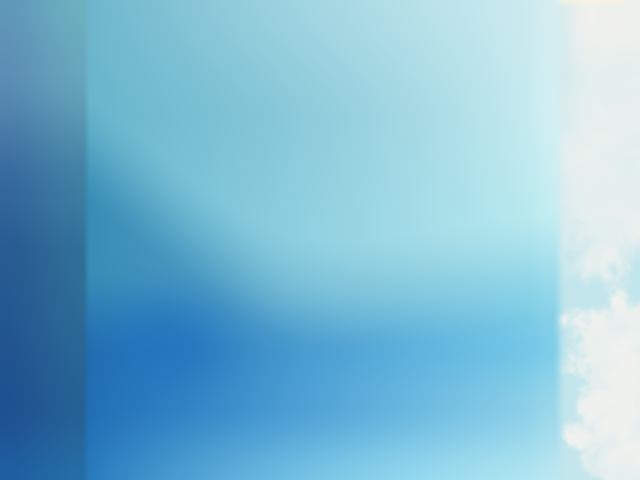
A Shadertoy shader for this background:

```glsl
const float LEFT_SEAM = 0.135;
const float RIGHT_SEAM = 0.874;
const float LEFT_SOFTNESS = 0.006;
const float RIGHT_SOFTNESS = 0.011;
const float VALLEY_X = 0.45;
const float VALLEY_HEIGHT = 0.355;
const float VALLEY_ROUNDING = 0.006;
const float SHORE_SOFTNESS = 0.11;
const vec2 DEEP_GLOW_CENTER = vec2(0.26, 0.29);
const vec2 DEEP_GLOW_SIZE = vec2(0.10, 0.11);
const vec3 DEEP_BLUE = vec3(0.11, 0.44, 0.75);
const vec3 CLOUD_WHITE = vec3(0.935, 0.945, 0.935);
const vec3 CLOUD_GAP = vec3(0.76, 0.90, 0.925);
const vec3 CREAM = vec3(0.98, 0.95, 0.87);
const float CLOUD_SCALE = 15.0;

float hash(vec2 p) {
    p = fract(p * vec2(0.1031, 0.1137));
    p += dot(p, p.yx + 33.33);
    return fract((p.x + p.y) * p.x * 17.0);
}

float noise(vec2 p) {
    vec2 cell = floor(p);
    vec2 f = fract(p);
    f = f * f * (3.0 - 2.0 * f);
    float low = mix(hash(cell), hash(cell + vec2(1, 0)), f.x);
    float high = mix(hash(cell + vec2(0, 1)), hash(cell + vec2(1, 1)), f.x);
    return mix(low, high, f.y);
}

float fbm(vec2 p) {
    float sum = 0.0;
    float weight = 0.5;
    for (int i = 0; i < 5; i++) {
        sum += weight * noise(p);
        p = mat2(1.6, 1.2, -1.2, 1.6) * p + 7.3;
        weight *= 0.5;
    }
    return sum;
}

// Rising blend between two heights, partly eased to hide the joints
float rise(float low, float high, float y) {
    float t = clamp((y - low) / (high - low), 0.0, 1.0);
    return mix(t, smoothstep(0.0, 1.0, t), 0.5);
}

// Smooth curve through the left, middle and right colours of a band
vec3 band(vec3 left, vec3 middle, vec3 right, float t) {
    return left * (1.0 - t) * (1.0 - 2.0 * t)
         + middle * 4.0 * t * (1.0 - t)
         + right * t * (2.0 * t - 1.0);
}

// Height of the sky's lower edge: steep fall from the left, gentle climb right
float shoreHeight(float x) {
    float d = x - VALLEY_X;
    return VALLEY_HEIGHT + 0.635 * sqrt(d * d + VALLEY_ROUNDING) - 0.415 * d;
}

// Wide centre panel: water bands below, pale sky above the curved shore
vec3 centerPanel(vec2 uv) {
    float t = clamp((uv.x - 0.14) / 0.71, 0.0, 1.0);
    float y = uv.y;
    vec3 foam  = band(vec3(0.16, 0.48, 0.74), vec3(0.47, 0.77, 0.90), vec3(0.70, 0.90, 0.94), t);
    vec3 water = band(vec3(0.13, 0.43, 0.71), vec3(0.32, 0.64, 0.84), vec3(0.57, 0.83, 0.91), t);
    vec3 deep  = band(vec3(0.13, 0.42, 0.68), vec3(0.29, 0.62, 0.82), vec3(0.46, 0.79, 0.91), t);
    vec3 teal  = band(vec3(0.22, 0.55, 0.71), vec3(0.38, 0.68, 0.81), vec3(0.50, 0.81, 0.90), t);
    vec3 low   = band(vec3(0.43, 0.73, 0.82), vec3(0.57, 0.82, 0.88), vec3(0.73, 0.92, 0.94), t);
    vec3 sky   = band(vec3(0.41, 0.71, 0.80), vec3(0.56, 0.80, 0.86), vec3(0.79, 0.93, 0.945), t);
    vec3 haze  = band(vec3(0.43, 0.71, 0.80), vec3(0.64, 0.84, 0.885), vec3(0.81, 0.92, 0.94), t);

    vec3 below = mix(foam, water, rise(0.0, 0.15, y));
    below = mix(below, deep, rise(0.15, 0.28, y));
    below = mix(below, teal, rise(0.26, mix(0.43, 0.37, t), y));
    vec2 d = (uv - DEEP_GLOW_CENTER) / DEEP_GLOW_SIZE;
    below = mix(below, DEEP_BLUE, 0.65 * exp(-dot(d, d)));

    vec3 above = mix(low, sky, rise(0.52, 0.77, y));
    above = mix(above, haze, rise(0.75, 1.0, y));

    float shore = shoreHeight(uv.x);
    vec3 color = mix(below, above, rise(shore - SHORE_SOFTNESS, shore + SHORE_SOFTNESS, y));
    return color + vec3(0.035, 0.012, 0.005) * smoothstep(0.82, 0.87, uv.x);
}

// Muted strip on the left, teal toward its seam
vec3 leftPanel(vec2 uv) {
    vec3 color = mix(vec3(0.13, 0.40, 0.64), vec3(0.13, 0.345, 0.57), rise(0.0, 0.15, uv.y));
    color = mix(color, vec3(0.17, 0.39, 0.58), rise(0.15, 0.47, uv.y));
    color = mix(color, vec3(0.22, 0.44, 0.62), rise(0.47, 0.60, uv.y));
    color = mix(color, vec3(0.38, 0.60, 0.72), rise(0.60, 0.85, uv.y));
    color = mix(color, vec3(0.40, 0.64, 0.74), rise(0.85, 1.0, uv.y));
    float side = smoothstep(0.0, 1.0, uv.x / LEFT_SEAM) - 0.45;
    return color + vec3(0.05, 0.10, 0.03) * side * mix(0.6, 1.0, uv.y);
}

// Bright strip on the right: soft upper haze and a billowing lower cloud
vec3 rightPanel(vec2 uv, float aspect) {
    vec2 p = uv * vec2(aspect, 1.0) * CLOUD_SCALE;
    float broad = fbm(p * 0.4 + 11.0) - 0.5;
    float fine = fbm(p * 1.4 + 2.0 * broad) - 0.5;
    float edgeFade = smoothstep(0.865, 0.925, uv.x);
    float upper = smoothstep(0.37, 0.50, uv.y + 0.22 * fine);
    upper *= mix(0.55, 0.92, edgeFade) + 0.7 * broad + 0.15 * fine;
    float topEdge = 0.34 + 0.5 * (uv.x - 0.89) + 0.12 * fine - uv.y;
    float sideEdge = uv.x - 0.893 + 0.11 * fine + 0.05 * broad;
    float lower = smoothstep(-0.02, 0.04, topEdge) * smoothstep(-0.015, 0.025, sideEdge);
    lower *= 0.90 + 0.75 * fine;
    float cover = clamp(max(upper, lower), 0.0, 1.0);
    vec3 color = mix(CLOUD_GAP, CLOUD_WHITE, cover);
    color = mix(color, vec3(0.95, 0.945, 0.925), 0.65 * edgeFade * smoothstep(0.80, 0.98, uv.y));
    float creamLine = smoothstep(0.985, 1.0, uv.y) * (1.0 - smoothstep(0.96, 0.99, uv.x));
    return mix(color, CREAM, 0.8 * creamLine);
}

void mainImage(out vec4 fragColor, in vec2 fragCoord) {
    vec2 uv = fragCoord / iResolution.xy;
    float aspect = iResolution.x / iResolution.y;
    float pastLeft = smoothstep(-LEFT_SOFTNESS, LEFT_SOFTNESS, uv.x - LEFT_SEAM);
    float pastRight = smoothstep(-RIGHT_SOFTNESS, RIGHT_SOFTNESS, uv.x - RIGHT_SEAM);
    vec3 color = mix(leftPanel(uv), centerPanel(uv), pastLeft);
    color = mix(color, rightPanel(uv, aspect), pastRight);
    fragColor = vec4(clamp(color, 0.0, 1.0), 1.0);
}
```
